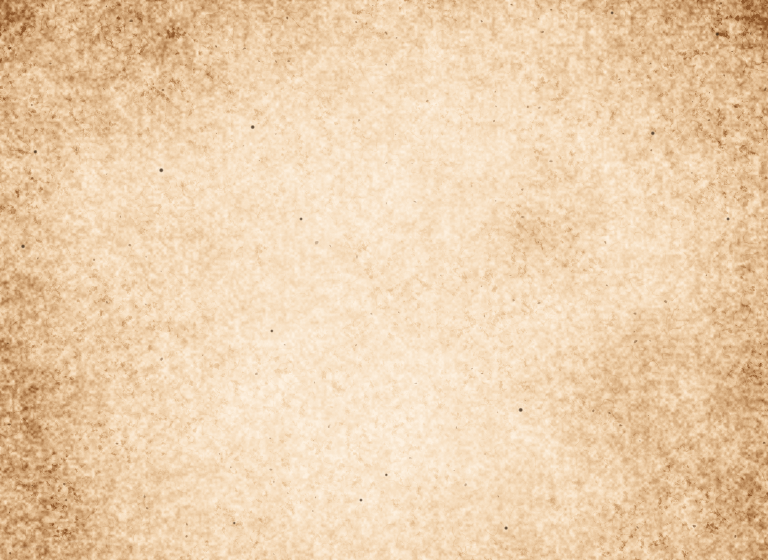
A Shadertoy shader for this texture:

```glsl
// Aged parchment: pale centre, browned borders, soft stains, fibrous grain and dark flecks.

// Tone 0 is clean paper, tone 1 is deeply browned paper
const vec3 PAPER = vec3(0.978, 0.902, 0.805);
const vec3 BROWN_LINEAR = vec3(0.07, 0.23, 0.42);
const vec3 BROWN_SQUARE = vec3(0.19, 0.15, 0.05);
const vec3 FLECK_COLOR = vec3(0.24, 0.16, 0.09);
const vec3 SPECK_COLOR = vec3(0.45, 0.29, 0.15);
const vec3 CREASE_COLOR = vec3(0.99, 0.91, 0.80);

const vec2 CENTRE = vec2(0.49, 0.47);
const float BASE_TONE = 0.03;
const float SIDE_BROWNING = 0.50;
const float END_BROWNING = 0.29;
const float MOTTLE = 0.45;
const float GRAIN = 0.85;
const float TOOTH = 0.50;
const float FIBRE = 0.24;
const float GRIME = 0.55;
const float SPECK_CELLS = 40.0;
const float SPECK_CHANCE = 0.06;

// Stains: centre (0..1), radius, strength; negative strength is a pale patch
const int STAIN_COUNT = 11;
const vec4 STAINS[STAIN_COUNT] = vec4[](
    vec4(0.70, 0.59, 0.10, 0.21), vec4(0.26, 0.57, 0.09, 0.14),
    vec4(0.02, 0.28, 0.12, 0.23), vec4(0.82, 0.27, 0.14, 0.22),
    vec4(0.21, 0.92, 0.15, 0.22), vec4(0.38, 0.99, 0.09, 0.18),
    vec4(0.20, 0.38, 0.12, 0.14), vec4(0.06, 0.07, 0.16, 0.14),
    vec4(0.48, 0.22, 0.20, -0.06), vec4(0.12, 0.64, 0.10, -0.07),
    vec4(0.87, 0.59, 0.08, -0.08));

// Larger flecks, as fractions of the canvas
const int FLECK_COUNT = 15;
const vec2 FLECKS[FLECK_COUNT] = vec2[](
    vec2(0.329, 0.773), vec2(0.046, 0.729), vec2(0.850, 0.762),
    vec2(0.392, 0.609), vec2(0.354, 0.409), vec2(0.305, 0.066),
    vec2(0.470, 0.107), vec2(0.503, 0.152), vec2(0.934, 0.939),
    vec2(0.948, 0.609), vec2(0.797, 0.977), vec2(0.659, 0.057),
    vec2(0.678, 0.268), vec2(0.210, 0.696), vec2(0.030, 0.560));

float hash(vec2 p) {
    return fract(sin(dot(p, vec2(127.1, 311.7))) * 43758.5453);
}

float noise(vec2 p) {
    vec2 i = floor(p), f = fract(p);
    f = f * f * (3.0 - 2.0 * f);
    return mix(mix(hash(i), hash(i + vec2(1, 0)), f.x),
               mix(hash(i + vec2(0, 1)), hash(i + vec2(1, 1)), f.x), f.y);
}

float fbm(vec2 p) {
    float sum = 0.0, weight = 0.5;
    for (int i = 0; i < 4; i++) {
        sum += weight * noise(p);
        p = mat2(0.8, 0.6, -0.6, 0.8) * p * 2.03 + 17.3;
        weight *= 0.6;
    }
    return sum / 1.088;
}

// Broad browning from borders and stains
float broadTone(vec2 uv, float aspect) {
    vec2 warped = uv + 0.12 * (vec2(fbm(uv * 6.0), fbm(uv * 6.0 + 31.0)) - 0.5);
    vec2 q = abs(warped - CENTRE) * 2.0;
    float tone = BASE_TONE + SIDE_BROWNING * pow(q.x, 2.8) + END_BROWNING * pow(q.y, 4.0);
    for (int i = 0; i < STAIN_COUNT; i++) {
        vec2 d = (warped - STAINS[i].xy) * vec2(aspect, 1.0) / STAINS[i].z;
        tone += STAINS[i].w * exp(-dot(d, d));
    }
    return tone;
}

// Small random specks, one candidate per grid cell
float specks(vec2 p, float pixel) {
    vec2 g = p * SPECK_CELLS, cell = floor(g);
    vec2 spot = 0.25 + 0.5 * vec2(hash(cell + 3.1), hash(cell + 8.7));
    float radius = mix(0.03, 0.09, hash(cell + 5.3));
    vec2 d = fract(g) - spot + 0.16 * (vec2(noise(p * 160.0), noise(p * 160.0 + 40.0)) - 0.5);
    float edge = pixel * SPECK_CELLS * 0.7;
    return step(hash(cell), SPECK_CHANCE) * (1.0 - smoothstep(radius - edge, radius + edge, length(d)));
}

float flecks(vec2 p, float aspect, float pixel) {
    float cover = 0.0;
    for (int i = 0; i < FLECK_COUNT; i++) {
        float radius = mix(0.0016, 0.0032, hash(FLECKS[i]));
        vec2 d = p - FLECKS[i] * vec2(aspect, 1.0);
        cover = max(cover, 1.0 - smoothstep(radius - pixel, radius + pixel, length(d)));
    }
    return cover;
}

void mainImage(out vec4 fragColor, in vec2 fragCoord) {
    float aspect = iResolution.x / iResolution.y, pixel = 1.0 / iResolution.y;
    vec2 uv = fragCoord / iResolution.xy, p = fragCoord * pixel;

    // Stains, mottling and grain grow stronger where the paper is browner
    float broad = broadTone(uv, aspect);
    float wear = 0.45 + 1.0 * clamp(broad, 0.0, 0.7);
    float tone = broad + MOTTLE * wear * (fbm(p * 13.0) - 0.5);
    tone += GRAIN * wear * (fbm(p * 85.0 + 9.0) - 0.5);
    tone += TOOTH * wear * (noise(p * 210.0) - 0.5);

    // Fine curled fibres and patchy grime
    vec2 bend = 2.0 * vec2(fbm(p * 30.0), fbm(p * 30.0 + 70.0));
    float curl = abs(noise(p * 75.0 + bend) - 0.5);
    tone += FIBRE * wear * (1.0 - smoothstep(0.0, 0.10, curl)) * noise(p * 24.0);
    float grime = smoothstep(0.57, 0.80, fbm(p * 95.0 + 51.0));
    tone += GRIME * wear * grime * smoothstep(0.35, 0.65, fbm(p * 9.0 + 4.0));

    tone = clamp(tone, -0.16, 1.3);
    vec3 color = PAPER - BROWN_LINEAR * tone - BROWN_SQUARE * tone * abs(tone);

    // Pale crease along the lower edge
    float crease = abs(uv.y - 0.027 - 0.016 * (noise(vec2(p.x * 14.0, 2.0)) - 0.5));
    float creaseMask = (1.0 - smoothstep(0.0, 0.004, crease)) * (1.0 - smoothstep(0.3, 0.6, uv.x));
    color = mix(color, CREASE_COLOR, 0.35 * creaseMask * noise(p * 30.0));

    color = mix(color, SPECK_COLOR, 0.7 * wear * specks(p, pixel));
    color = mix(color, FLECK_COLOR, 0.8 * flecks(p, aspect, pixel));
    fragColor = vec4(clamp(color, 0.0, 1.0), 1.0);
}
```
